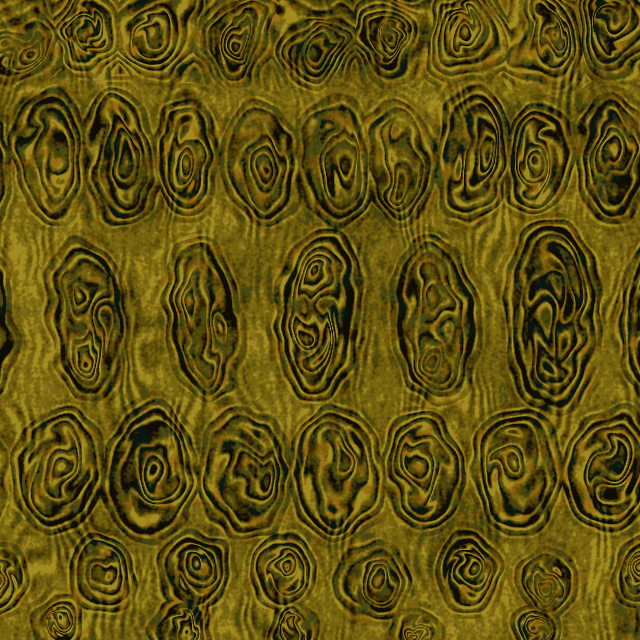
Give the GLSL for this pattern, as a WebGL 2 fragment shader.

```glsl
#version 300 es
precision highp float;
// Rows of carved, swirling ovals in olive and gold, with fibrous ground between them.

uniform vec2 u_resolution;
out vec4 fragColor;

const float TAU = 6.28318;
const int ROW_COUNT = 6;
// Per row: centre height, first centre x, spacing, jitter
const vec4 ROWS[ROW_COUNT] = vec4[ROW_COUNT](
  vec4(0.018, 0.085, 0.190, 0.020), vec4(0.100, 0.150, 0.143, 0.024),
  vec4(0.262, 0.090, 0.143, 0.014), vec4(0.505, 0.140, 0.180, 0.008),
  vec4(0.755, 0.075, 0.110, 0.014), vec4(0.940, 0.125, 0.120, 0.030));
const vec2 RADII[ROW_COUNT] = vec2[ROW_COUNT](
  vec2(0.034, 0.036), vec2(0.042, 0.050), vec2(0.060, 0.088),
  vec2(0.062, 0.134), vec2(0.048, 0.088), vec2(0.042, 0.050));
const int TALL_ROW = 3;

const float SIZE_SPREAD = 0.22;   // size variation between ovals
const float RING_PITCH = 0.0130;  // spacing of the carved lines
const float RIM_WIDTH = 0.0050;   // dark groove round each oval
const float HALO = 0.028;         // reach of the lines outside an oval
const float SWIRL = 1.9;          // strength of the inner curls
const float WARP = 0.012;         // wobble of the outlines
const float RELIEF = 0.48;        // contrast of the carved lines
const float STRANDS = 0.21;       // contrast of the flowing ground lines
const float GRAIN = 0.20;         // fine surface speckle

const vec3 PITCH_BROWN = vec3(0.06, 0.05, 0.01);
const vec3 DARK_BROWN = vec3(0.22, 0.17, 0.02);
const vec3 OLIVE = vec3(0.36, 0.29, 0.02);
const vec3 GOLD = vec3(0.46, 0.39, 0.06);
const vec3 PALE_GOLD = vec3(0.64, 0.55, 0.12);
const vec3 MOSS = vec3(0.27, 0.29, 0.08);
const vec3 TEAL = vec3(0.02, 0.12, 0.10);
const vec3 RUST = vec3(0.54, 0.32, 0.03);

vec2 hash2(vec2 p) {
  vec3 q = fract(p.xyx * vec3(0.1031, 0.1030, 0.0973));
  q += dot(q, q.yzx + 33.33);
  return fract((q.xx + q.yz) * q.zy);
}

float corner(vec2 cell, vec2 offset) { return dot(hash2(cell) * 2.0 - 1.0, offset); }

// Gradient noise, roughly -0.7 to 0.7
float gnoise(vec2 p) {
  vec2 i = floor(p), f = p - i, e = vec2(1.0, 0.0);
  vec2 u = f * f * f * (f * (f * 6.0 - 15.0) + 10.0);
  return 1.4 * mix(mix(corner(i, f), corner(i + e, f - e), u.x),
                   mix(corner(i + e.yx, f - e.yx), corner(i + 1.0, f - 1.0), u.x), u.y);
}

vec2 noise2(vec2 p) { return vec2(gnoise(p), gnoise(p + 37.7)); }

mat2 rotation(float a) { return mat2(cos(a), sin(a), -sin(a), cos(a)); }

// Olive ramp from groove to ridge
vec3 ramp(float v) {
  vec3 c = mix(PITCH_BROWN, DARK_BROWN, smoothstep(0.0, 0.25, v));
  c = mix(c, OLIVE, smoothstep(0.22, 0.48, v));
  c = mix(c, GOLD, smoothstep(0.45, 0.70, v));
  return mix(c, PALE_GOLD, smoothstep(0.68, 1.0, v));
}

void main() {
  vec2 uv = gl_FragCoord.xy / u_resolution;
  float turbulence = smoothstep(0.83, 0.92, uv.y);
  vec2 p = uv + WARP * (1.0 + 1.5 * turbulence) * noise2(uv * 7.0)
              + 0.4 * WARP * noise2(uv * 27.0);

  // Nearest oval over all rows
  float dist = 10.0, tall = 0.0;
  vec2 local = vec2(0.0), seed = vec2(0.0);
  for (int r = 0; r < ROW_COUNT; r++) {
    vec4 row = ROWS[r];
    float nearest = floor((p.x - row.y) / row.z + 0.5);
    for (int k = -1; k <= 1; k++) {
      float index = nearest + float(k);
      vec2 h = hash2(vec2(index + 11.0, float(r) * 7.0 + 3.0));
      vec2 centre = vec2(row.y + index * row.z, row.x) + (h - 0.5) * row.w;
      vec2 radii = RADII[r] * (1.0 + (h.x - 0.5) * SIZE_SPREAD);
      vec2 q = rotation((h.y - 0.5) * 0.25) * (p - centre) / radii;
      float m = length(q);
      float d = m * (m - 1.0) / max(length(q / radii), 0.001);
      if (d < dist) {
        dist = d;
        local = q;
        seed = h;
        tall = r == TALL_ROW ? 1.0 : 0.0;
      }
    }
  }

  // Inner rings: an off-centre eye, or two stacked eyes in tall ovals
  float radius = length(local);
  float inside = 1.0 - smoothstep(0.50, 0.95, radius);
  vec2 eye = local - (seed - 0.5) * 0.4;
  eye.y = mix(eye.y, (sqrt(eye.y * eye.y + 0.015) - 0.45) * 1.7, tall);
  float rings = mix(dist / RING_PITCH, (length(eye) - 1.0) * 3.8, inside);

  // Twisted noise bends the rings into curls
  float spin = (seed.x > 0.5 ? 1.0 : -1.0) * (1.5 + 2.0 * seed.y);
  vec2 curled = rotation(spin * (1.0 - radius)) * local * vec2(1.0, 1.0 + 0.5 * tall);
  rings += SWIRL * inside * gnoise(curled * 1.6 + seed * 40.0);
  rings += 0.8 * gnoise(p * 22.0) + 2.6 * turbulence * gnoise(p * 15.0 + 5.0);

  // Line relief fades into the plain ground and breaks up unevenly
  float reach = max(1.0 - smoothstep(0.0, HALO, dist), 0.85 * turbulence);
  float depth = clamp(0.78 + 0.9 * gnoise(uv * 24.0 + 9.0) + 0.4 * (seed.y - 0.5), 0.3, 1.15);
  float line = cos(TAU * rings) + 0.35 * cos(2.0 * TAU * rings + 1.0);
  float side = 0.6 + 0.4 * sin(atan(local.y, local.x) * 2.0 + seed.x * TAU);
  float rim = side * exp(-pow((dist + 0.5 * RING_PITCH) / RIM_WIDTH, 2.0));

  // Ground: upright fibres and broken flowing strands
  float fibre = gnoise(p * vec2(105.0, 40.0));
  float strand = cos(TAU * (2.6 * gnoise(p * vec2(17.0, 8.0) + 3.0) + 44.0 * p.x));
  strand *= clamp(0.45 + 2.0 * gnoise(uv * 12.0 + 71.0), 0.1, 1.3);
  float speckle = gnoise(uv * 190.0) + 0.6 * gnoise(uv * 105.0 + 8.0);

  float value = 0.71 - 0.22 * reach + RELIEF * reach * depth * line;
  value += 0.22 * fibre + STRANDS * strand * (1.0 - 0.5 * inside) + GRAIN * speckle;
  value += 0.28 * gnoise(uv * 8.0 + 31.0) - rim * (0.25 + 0.3 * tall);
  value -= inside * (0.12 * tall + 0.2 * (seed.x - 0.5));
  value = clamp(value, 0.0, 1.0);

  // Colour, with moss, teal and rust stains
  vec3 colour = ramp(value);
  float stain = gnoise(uv * 45.0 + 20.0);
  float midtone = 1.0 - smoothstep(0.05, 0.25, abs(value - 0.36));
  float shadow = 1.0 - smoothstep(0.05, 0.35, value);
  colour = mix(colour, MOSS, 0.8 * midtone * smoothstep(-0.15, 0.25, stain));
  colour = mix(colour, TEAL, 0.6 * shadow * smoothstep(0.0, 0.35, gnoise(uv * 24.0 + 50.0)));
  colour = mix(colour, RUST, 0.5 * smoothstep(0.4, 0.7, value) * reach * smoothstep(0.0, 0.35, -stain));
  fragColor = vec4(colour, 1.0);
}
```
